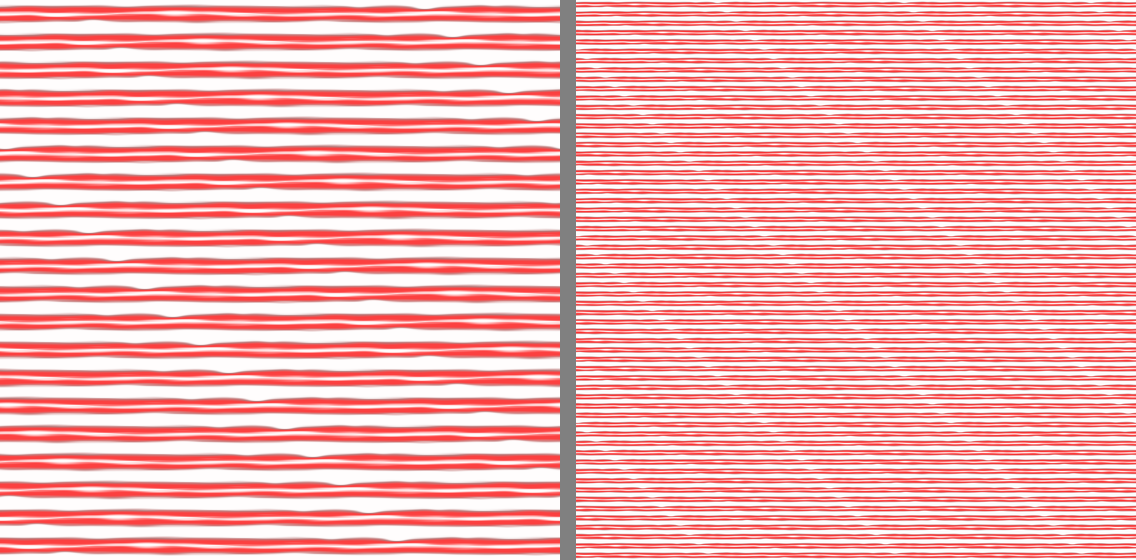
Left, the tile; right, the same tile 3 across and 3 down.
A three.js fragment shader for this pattern:

```glsl
#define ROWS 20.0
#define PAPER vec3(1.0, 0.992, 0.992)
#define RED vec3(0.99, 0.25, 0.25)
#define LINE_INNER 0.125
#define LINE_OUTER 0.175
#define FADE_END 0.34
#define FRINGE_POS 0.26
#define FRINGE_DARK 0.21
#define WOBBLE 0.055
#define STREAK 0.035

varying vec2 vUv;

float hash(vec2 p) {
  vec3 q = fract(vec3(p.xyx) * 0.1031);
  q += dot(q, q.yzx + 33.33);
  return fract((q.x + q.y) * q.z);
}

// Value noise in -1..1 that wraps across after a whole number of cells
float wrapNoise(vec2 p, float cells) {
  vec2 i = floor(p);
  vec2 f = p - i;
  f = f * f * (3.0 - 2.0 * f);
  float x0 = mod(i.x, cells);
  float x1 = mod(i.x + 1.0, cells);
  float low = mix(hash(vec2(x0, i.y)), hash(vec2(x1, i.y)), f.x);
  float high = mix(hash(vec2(x0, i.y + 1.0)), hash(vec2(x1, i.y + 1.0)), f.x);
  return 2.0 * mix(low, high, f.y) - 1.0;
}

// Soft bump on the wrapped horizontal axis
float dent(float u, float center, float width) {
  float x = (fract(u - center + 0.5) - 0.5) / width;
  return exp(-x * x);
}

void main() {
  // Each row is the same stroke, slid sideways by one step
  float row = floor(vUv.y * ROWS);
  float y = fract(vUv.y * ROWS) - 0.5;
  float u = fract(vUv.x + row / ROWS);

  // Slow wobble and fine dragged streaks
  float slow = wrapNoise(vec2(u * 11.0, y * 4.0 + 20.0), 11.0);
  float fine = wrapNoise(vec2(u * 23.0, y * 15.0 + 50.0), 23.0);
  float t = y + WOBBLE * 0.7 * slow + STREAK * 0.6 * fine;
  float d = abs(t);
  float upper = smoothstep(-0.05, 0.05, y);

  // Dents in the outer edges
  float topDent = 0.1 * dent(u, 0.709, 0.019)
                + 0.04 * (dent(u, 0.59, 0.018) + dent(u, 0.832, 0.018));
  float bottomDent = 0.05 * dent(u, 0.115, 0.02);
  d += mix(bottomDent, topDent, upper) * smoothstep(0.05, 0.25, d);

  // Twin lines with a pale streaky core
  float core = wrapNoise(vec2(u * 19.0, y * 13.0 + 90.0), 19.0);
  float inner = smoothstep(-0.01, LINE_INNER, d + STREAK * core);
  float outer = 1.0 - smoothstep(LINE_OUTER, FADE_END, d);
  vec3 color = mix(PAPER, RED, inner * outer);

  // Dusky fringe outside the lines
  float edge = (d - FRINGE_POS) / 0.045;
  float fringe = exp(-edge * edge) * mix(0.8, 1.1, upper);
  color *= 1.0 - FRINGE_DARK * fringe * (1.0 + 0.2 * fine);

  gl_FragColor = vec4(color, 1.0);
}
```
